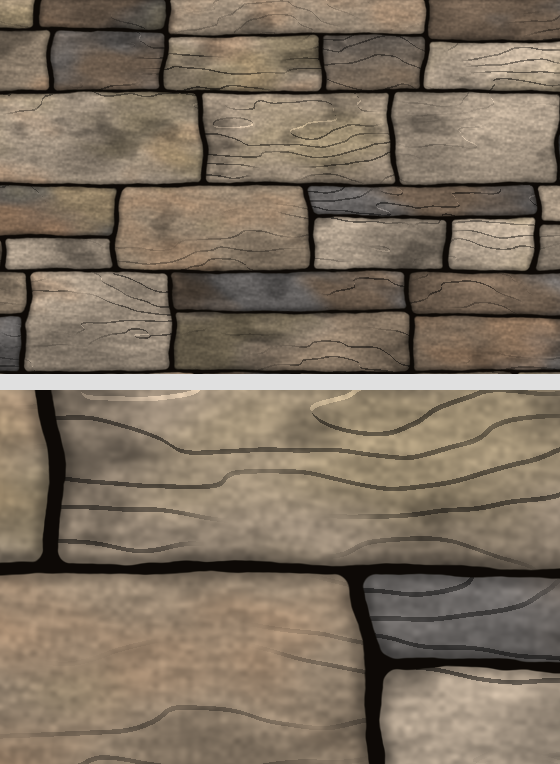
Top: the whole. Bottom: its middle third, enlarged.
Write a WebGL 1 fragment shader that draws this texture.

```glsl
precision highp float;
// A dry-stacked ledgestone wall: weathered tan, brown and slate blocks with dark joints.
uniform vec2 u_resolution;

// Layout, in units of the canvas height
const float COURSE_HEIGHT = 0.25;
const float BLOCK_WIDTH = 0.56;
const float SPLIT_CHANCE = 0.74;
const float HALVE_CHANCE = 0.42;
const vec2 HALF_JOINT = vec2(0.0055, 0.0036);
const float CORNER = 0.012;
// Surface
const float RELIEF_GAIN = 2.0;
const float RELIEF_STEP = 0.004;
const float MOTTLE = 0.75;
const float GRAIN = 0.16;
// Colours
const vec3 PALE = vec3(0.65, 0.59, 0.52);
const vec3 TAN = vec3(0.56, 0.495, 0.42);
const vec3 BROWN = vec3(0.39, 0.33, 0.275);
const vec3 SLATE = vec3(0.36, 0.36, 0.365);
const vec3 RUST = vec3(0.50, 0.385, 0.29);
const vec3 OLIVE = vec3(0.48, 0.43, 0.31);
const vec3 JOINT = vec3(0.05, 0.037, 0.022);

struct Stone { vec2 lo; vec2 hi; vec2 id; };

float hash(vec2 p) {
  vec3 q = fract(p.xyx * 0.1031);
  q += dot(q, q.yzx + 33.33);
  return fract((q.x + q.y) * q.z);
}

float valueNoise(vec2 p) {
  vec2 i = floor(p), f = fract(p);
  f = f * f * (3.0 - 2.0 * f);
  vec2 e = vec2(1.0, 0.0);
  return mix(mix(hash(i), hash(i + e), f.x),
             mix(hash(i + e.yx), hash(i + e.xx), f.x), f.y);
}

float fbm(vec2 p) {
  float sum = 0.0, amp = 0.533;
  for (int i = 0; i < 4; i++) {
    sum += amp * valueNoise(p);
    p = mat2(1.6, 0.5, -0.5, 1.9) * p + 7.3;
    amp *= 0.5;
  }
  return sum;
}

// Distance to the nearest scattered point
float cellular(vec2 p) {
  vec2 i = floor(p), f = fract(p);
  float nearest = 2.0;
  for (int y = -1; y <= 1; y++) {
    for (int x = -1; x <= 1; x++) {
      vec2 c = vec2(float(x), float(y));
      vec2 site = c + vec2(hash(i + c), hash(i + c + 57.0));
      nearest = min(nearest, length(site - f));
    }
  }
  return nearest;
}

// Jittered boundaries of courses and blocks
float courseEdge(float i) {
  return COURSE_HEIGHT * (i + 0.28 * (hash(vec2(i, 7.0)) - 0.5));
}

float blockEdge(float k, float course) {
  return BLOCK_WIDTH * (k + 0.35 * course + 0.55 * (hash(vec2(k, course + 31.0)) - 0.5));
}

Stone findStone(vec2 p) {
  float i = floor(p.y / COURSE_HEIGHT);
  if (p.y < courseEdge(i)) i -= 1.0;
  else if (p.y >= courseEdge(i + 1.0)) i += 1.0;
  float k = floor(p.x / BLOCK_WIDTH - 0.35 * i);
  if (p.x < blockEdge(k, i)) k -= 1.0;
  else if (p.x >= blockEdge(k + 1.0, i)) k += 1.0;
  Stone s = Stone(vec2(blockEdge(k, i), courseEdge(i)),
                  vec2(blockEdge(k + 1.0, i), courseEdge(i + 1.0)), vec2(k * 4.0, i));
  // Some blocks are two thin layers, and some layers are two short stones
  if (hash(s.id + 11.0) < SPLIT_CHANCE) {
    float cutY = mix(s.lo.y, s.hi.y, mix(0.32, 0.68, hash(s.id + 23.0)));
    if (p.y < cutY) s.hi.y = cutY;
    else { s.lo.y = cutY; s.id.x += 2.0; }
    if (hash(s.id + 41.0) < HALVE_CHANCE) {
      float cutX = mix(s.lo.x, s.hi.x, mix(0.32, 0.68, hash(s.id + 53.0)));
      if (p.x < cutX) s.hi.x = cutX;
      else { s.lo.x = cutX; s.id.x += 1.0; }
    }
  }
  return s;
}

// Layered sines bend the joints
vec2 bendJoints(vec2 p) {
  return p + vec2(0.009 * sin(15.0 * p.y + 3.0 * sin(4.0 * p.x)) + 0.003 * sin(52.0 * p.y + 9.0 * p.x),
                  0.003 * sin(8.0 * p.x + 11.0 * p.y) + 0.0012 * sin(37.0 * p.x + 20.0 * p.y));
}

// Height of the cleft face: lumps, pits and broken strata
float relief(vec2 p, float rough) {
  float strata = p.y * 20.0 + 5.0 * fbm(p * vec2(4.0, 9.0));
  float broken = smoothstep(0.46, 0.66, fbm(p * vec2(4.0, 7.0) + 19.0));
  float ledge = (1.0 - fract(strata)) * broken * rough;
  return 0.5 * fbm(p * vec2(13.0, 25.0)) + 0.24 * ledge + 0.07 * cellular(p * vec2(45.0, 70.0));
}

vec3 stoneColor(vec2 p, vec2 id) {
  float tone = hash(id + 71.0);
  float cloud = fbm(p * vec2(5.0, 7.0));
  float patches = fbm(p * vec2(3.5, 5.0) + 43.0);
  float dark = 1.0 - smoothstep(0.18, 0.38, tone);
  vec3 c = mix(BROWN, TAN, smoothstep(0.12, 0.42, tone));
  c = mix(c, PALE, smoothstep(0.42, 0.85, tone));
  c = mix(c, SLATE, 0.8 * dark * smoothstep(0.42, 0.62, patches));
  c = mix(c, RUST, 0.5 * smoothstep(0.5, 0.75, cloud) * step(0.55, hash(id + 83.0)));
  c = mix(c, OLIVE, 0.5 * smoothstep(0.48, 0.7, patches) * step(0.5, hash(id + 97.0)));
  float stain = smoothstep(0.6, 0.75, fbm(p * vec2(9.0, 13.0) + 61.0));
  return c * (1.0 + MOTTLE * (cloud - 0.5)) * (1.0 - 0.25 * stain);
}

void main() {
  vec2 uv = gl_FragCoord.xy / u_resolution.y;
  float pixel = 1.0 / u_resolution.y;
  vec2 p = bendJoints(uv);
  Stone s = findStone(p);

  // Rounded, chipped outline
  vec2 q = abs(p - 0.5 * (s.lo + s.hi)) - 0.5 * (s.hi - s.lo);
  q += HALF_JOINT * (0.7 + 0.6 * hash(s.id + 5.0)) + CORNER;
  float d = length(max(q, 0.0)) + min(max(q.x, q.y), 0.0) - CORNER;
  d += 0.005 * (fbm(uv * 38.0) - 0.5);

  // Face lit from above
  vec2 face = uv + 9.0 * vec2(hash(s.id + 3.0), hash(s.id + 17.0));
  float rough = mix(0.25, 1.2, hash(s.id + 29.0));
  float slope = relief(face, rough) - relief(face + RELIEF_STEP * vec2(-0.4, 1.0), rough);
  vec3 color = stoneColor(face, s.id) * (1.0 + clamp(RELIEF_GAIN * slope, -0.5, 0.3));
  color *= 1.0 + GRAIN * (valueNoise(face * 165.0) - 0.5);

  // Worn edges: bright upper lip, shaded underside
  float height = (p.y - s.lo.y) / (s.hi.y - s.lo.y);
  float lip = smoothstep(0.022, 0.008, s.hi.y - p.y);
  color *= mix(0.92, 1.05, height) * (1.0 + 0.1 * lip);
  color *= mix(0.68, 1.0, smoothstep(0.0, 0.016, -d));
  color = mix(color, JOINT, smoothstep(-pixel, pixel, d + 0.0005));
  gl_FragColor = vec4(color, 1.0);
}
```
